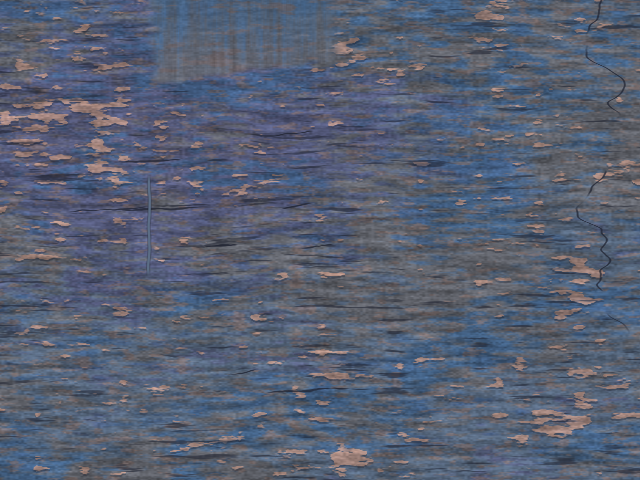
A Shadertoy shader for this texture:

```glsl
const vec3 GREY = vec3(0.375, 0.385, 0.415);
const vec3 STEEL = vec3(0.325, 0.390, 0.475);
const vec3 BLUE = vec3(0.235, 0.370, 0.525);
const vec3 VIOLET = vec3(0.325, 0.335, 0.480);
const vec3 RUST = vec3(0.470, 0.390, 0.370);
const vec3 PEACH = vec3(0.670, 0.530, 0.480);
const vec3 DARK = vec3(0.130, 0.145, 0.200);
const vec2 GRAIN_SCALE = vec2(16.0, 115.0);
const vec2 FLAKE_SCALE = vec2(24.0, 82.0);
const vec2 CRACK_SCALE = vec2(11.0, 125.0);
const float GRAIN_CONTRAST = 0.65;
const float SPECK_CONTRAST = 0.26;
const float CRACK_DEPTH = 0.60;
const int LONG_CRACKS = 9;

float hash(vec2 p) {
    return fract(sin(dot(p, vec2(127.1, 311.7))) * 43758.5453);
}

float noise(vec2 p) {
    vec2 i = floor(p), f = fract(p);
    f = f * f * (3.0 - 2.0 * f);
    return mix(mix(hash(i), hash(i + vec2(1, 0)), f.x),
               mix(hash(i + vec2(0, 1)), hash(i + vec2(1, 1)), f.x), f.y);
}

float fbm(vec2 p) {
    float sum = 0.0, amp = 0.533;
    for (int i = 0; i < 4; i++) {
        sum += amp * noise(p);
        p = p * 2.03 + 17.3;
        amp *= 0.5;
    }
    return sum;
}

// Soft elliptical region, 1 at its centre
float blob(vec2 p, vec2 centre, vec2 radius) {
    vec2 d = (p - centre) / radius;
    return exp(-dot(d, d));
}

// How much paint has flaked away in each region
float wear(vec2 p) {
    float w = 0.88 * blob(p, vec2(1.20, 0.38), vec2(0.07, 0.24));
    w = max(w, 0.85 * blob(p, vec2(1.17, 0.12), vec2(0.19, 0.07)));
    w = max(w, 0.98 * blob(p, vec2(1.07, 0.98), vec2(0.12, 0.05)));
    w = max(w, 0.85 * blob(p, vec2(0.76, 0.05), vec2(0.12, 0.04)));
    w = max(w, 0.64 * blob(p, vec2(0.14, 0.74), vec2(0.34, 0.32)));
    w = max(w, 0.60 * blob(p, vec2(0.72, 0.86), vec2(0.24, 0.12)));
    w = max(w, 0.62 * blob(p, vec2(0.68, 0.41), vec2(0.13, 0.06)));
    return max(w, 0.30);
}

// A few longer splits along the grain, broken into dashes
float longCracks(vec2 p) {
    float ink = 0.0;
    for (int i = 0; i < LONG_CRACKS; i++) {
        float id = float(i);
        vec2 c = vec2(0.2 + 0.6 * hash(vec2(id, 3.0)), 0.18 + 0.6 * hash(vec2(id, 8.0)));
        float halfLen = mix(0.03, 0.10, hash(vec2(id, 5.0)));
        float t = (p.x - c.x) / halfLen;
        float y = c.y + 0.008 * (fbm(vec2(p.x * 22.0, id * 9.0)) - 0.5) + 0.005 * t;
        float width = 0.0035 * noise(vec2(p.x * 45.0, id * 5.0)) * max(1.0 - t * t, 0.0);
        float line = 1.0 - smoothstep(width * 0.3, width + 0.0012, abs(p.y - y));
        ink = max(ink, line * smoothstep(1.0, 0.7, abs(t)));
    }
    return ink;
}

void mainImage(out vec4 fragColor, in vec2 fragCoord) {
    vec2 p = fragCoord / iResolution.y;
    vec2 q = p + vec2(0.0, 0.018 * (fbm(p * vec2(5.0, 7.0)) - 0.5));

    // Weathered paint: broad tints broken up by fine streaks
    float streak = fbm(q * vec2(24.0, 95.0) + 31.0) - 0.5;
    float tint = fbm(q * vec2(4.0, 8.0) + 5.0) + 1.1 * streak;
    vec3 col = mix(GREY, STEEL, smoothstep(0.32, 0.60, tint));
    float violet = blob(p, vec2(0.32, 0.70), vec2(0.62, 0.34));
    col = mix(col, VIOLET, 0.8 * smoothstep(0.36, 0.80, violet * 0.75 + tint - 0.38));
    float bluish = fbm(q * vec2(5.0, 11.0) + 63.0) + 0.9 * streak
                 + 0.16 * blob(p, vec2(1.0, 0.42), vec2(0.22, 0.22));
    col = mix(col, BLUE, 0.75 * smoothstep(0.52, 0.82, bluish));
    float rust = fbm(q * vec2(34.0, 115.0) + 90.0);
    col = mix(col, RUST, 0.6 * smoothstep(0.56, 0.74, rust));

    // Wood grain and many short hairline cracks
    float grain = fbm(q * GRAIN_SCALE) - 0.5;
    float speck = noise(p * vec2(170.0, 290.0)) - 0.5;
    col *= 1.0 + GRAIN_CONTRAST * grain + SPECK_CONTRAST * speck;
    float broken = 0.16 * (fbm(p * vec2(5.0, 9.0) + 44.0) - 0.5);
    float hairline = smoothstep(0.66, 0.80, fbm(q * CRACK_SCALE + 12.0) + broken);
    col = mix(col, DARK, CRACK_DEPTH * hairline);

    // Bare flakes, ragged and cut by the grain, with a faint lower rim
    float edge = mix(0.84, 0.46, wear(p)) - 0.3 * (fbm(p * vec2(9.0, 17.0) + 71.0) - 0.5);
    float flake = smoothstep(0.0, 0.07, fbm(q * FLAKE_SCALE) - edge);
    float rim = smoothstep(0.0, 0.07, fbm((q + vec2(0.0, 0.004)) * FLAKE_SCALE) - edge);
    col = mix(col, DARK, 0.35 * rim * (1.0 - flake));
    col = mix(col, PEACH * (1.0 + 0.7 * grain + 0.2 * speck), 0.85 * flake * (1.0 - 0.6 * hairline));
    col = mix(col, DARK, 0.8 * longCracks(p));

    // Smooth repainted patch with vertical brush marks
    float ragged = 0.04 * (fbm(p.yy * vec2(50.0, 0.0) + 2.0) - 0.5);
    float inside = smoothstep(0.305, 0.335, p.x + ragged) * smoothstep(0.72, 0.68, p.x + ragged);
    float hem = 0.820 + 0.12 * max(p.x - 0.32, 0.0) + 0.012 * noise(vec2(p.x * 40.0, 7.0));
    inside *= smoothstep(hem - 0.006, hem + 0.008, p.y);
    float brush = fbm(p * vec2(110.0, 9.0)) - 0.5;
    vec3 patchCol = mix(GREY * 1.08, BLUE, 0.85 * smoothstep(0.84, 1.02, p.y + 0.2 * brush));
    patchCol = mix(patchCol, RUST, 0.6 * smoothstep(0.56, 0.72, fbm(p * vec2(20.0, 75.0) + 8.0)));
    col = mix(col, patchCol * (1.0 + 0.4 * brush + 0.2 * grain + 0.12 * speck), 0.85 * inside);

    // Upright scratch and thin jagged split across the grain
    float scratch = abs(p.x - 0.306 - 0.014 * fbm(vec2(p.y * 9.0, 4.0)));
    float span = smoothstep(0.42, 0.44, p.y) * smoothstep(0.64, 0.62, p.y);
    col = mix(col, DARK, 0.5 * span * (1.0 - smoothstep(0.002, 0.006, scratch)));
    col = mix(col, STEEL * 1.1, span * (1.0 - smoothstep(0.001, 0.004, scratch)));
    float split = abs(p.x - 1.12 - 0.22 * fbm(vec2(p.y * 11.0, 21.0)) - 0.05 * p.y);
    float gaps = smoothstep(0.45, 0.65, noise(vec2(p.y * 24.0, 50.0))) * smoothstep(0.28, 0.34, p.y);
    col = mix(col, DARK, 0.75 * gaps * (1.0 - smoothstep(0.0005, 0.0035, split)));

    fragColor = vec4(clamp(col, 0.0, 1.0), 1.0);
}
```
